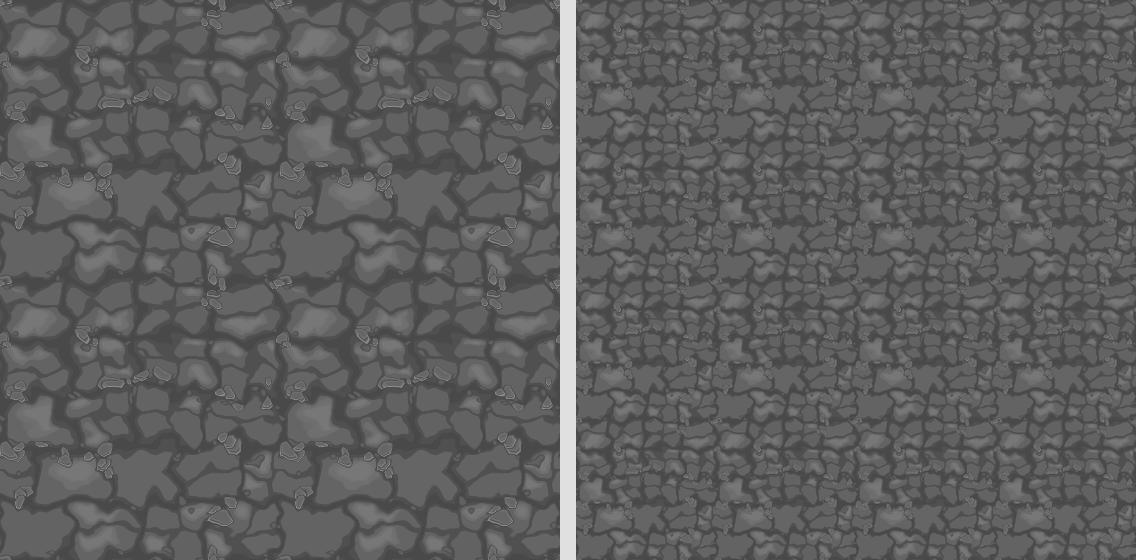
Left, the tile; right, the same tile 2 across and 2 down.
A Shadertoy shader for this texture:

```glsl
// Grey cobbled rock floor: flat stones in dark mortar with clusters of rim-lit pebbles.

const float REPEATS = 2.0;            // tiles across and down
const vec2 GRID = vec2(8.0, 10.0);    // cells per tile, both even
const vec2 ASPECT = 9.0 / GRID;       // cell size in common length units

const vec3 CRACK = vec3(0.285);
const vec3 MORTAR = vec3(0.315);
const vec3 STONE = vec3(0.39);
const vec3 SHEEN = vec3(0.435);
const vec3 SHEEN_CORE = vec3(0.465);
const vec3 PEBBLE_SIDE = vec3(0.34);
const vec3 PEBBLE_TOP = vec3(0.40);
const vec3 RIM = vec3(0.57);

struct Stone { float depth; float groupDepth; vec2 offset; float count; vec2 key; };

float hash(vec2 p) { return fract(sin(dot(p, vec2(127.1, 311.7))) * 43758.5453); }
vec2 hash2(vec2 p) { return vec2(hash(p), hash(p + 57.3)); }

// Value noise that wraps after period cells
float noise(vec2 p, float period, float seed) {
    vec2 i = floor(p), f = fract(p);
    f = f * f * (3.0 - 2.0 * f);
    vec2 a = mod(i, period) + seed, b = mod(i + 1.0, period) + seed;
    return mix(mix(hash(a), hash(vec2(b.x, a.y)), f.x),
               mix(hash(vec2(a.x, b.y)), hash(b), f.x), f.y);
}

vec2 site(vec2 cell) { return cell + 0.5 + 0.62 * (hash2(mod(cell, GRID)) - 0.5); }

// Cells form staggered 2x2 groups; a group is one stone, two wide ones or four small ones
vec2 stoneKey(vec2 cell, out vec2 group) {
    float row = floor(cell.y / 2.0);
    float shift = floor(2.0 * hash(vec2(mod(row, GRID.y / 2.0), 9.0)));
    group = vec2(floor((cell.x + shift) / 2.0), row);
    float kind = hash(mod(group, GRID / 2.0) + 31.0);
    vec2 corner = group * 2.0 - vec2(shift, 0.0);
    return kind < 0.32 ? corner : kind < 0.66 ? vec2(corner.x, cell.y) : cell;
}

// Smooth distance difference between the own stone and its neighbours
Stone findStone(vec2 p) {
    vec2 base = floor(p), nearest = base, group, ownGroup;
    float best = 100.0;
    for (int y = -1; y <= 1; y++)
    for (int x = -1; x <= 1; x++) {
        vec2 cell = base + vec2(x, y);
        float d = length((site(cell) - p) * ASPECT);
        if (d < best) { best = d; nearest = cell; }
    }
    vec2 key = stoneKey(nearest, ownGroup), centre = vec2(0.0);
    float own = 1e-9, other = 1e-9, outside = 1e-9, count = 0.0;
    const float SHARPNESS = 11.0;
    for (int y = -2; y <= 2; y++)
    for (int x = -2; x <= 2; x++) {
        vec2 cell = base + vec2(x, y), s = site(cell);
        float w = exp(-SHARPNESS * length((s - p) * ASPECT));
        if (stoneKey(cell, group) == key) { own += w; centre += s; count += 1.0; }
        else other += w;
        if (group != ownGroup) outside += w;
    }
    return Stone(log(own / other) / SHARPNESS, log(own / outside) / SHARPNESS,
                 (p - centre / max(count, 1.0)) * ASPECT, count, mod(key, GRID));
}

float cover(float d, float px) { return smoothstep(-px, px, d); }

float hexagon(vec2 q, float r, float turn) {
    float d = 0.0;
    for (int k = 0; k < 3; k++) {
        float a = turn + float(k) * 1.0472;
        d = max(d, abs(dot(q, vec2(cos(a), sin(a)))));
    }
    return d - r;
}

// Faceted pebble; large ones carry a light rim, strongest below
vec3 drawPebble(vec3 col, vec2 q, float r, float turn, float large, float px) {
    q.y *= 1.2;
    float body = hexagon(q, r, turn);
    float top = hexagon(q - vec2(0.0, 0.28 * r), 0.72 * r, turn);
    col = mix(col, CRACK, cover(0.035 - body, px));
    col = mix(col, mix(PEBBLE_TOP * 0.94, PEBBLE_SIDE, large), cover(-body, px));
    col = mix(col, PEBBLE_TOP, large * cover(-top, px));
    float low = mix(1.0, 0.25, smoothstep(-0.5 * r, 0.7 * r, q.y));
    float rim = cover(0.018 - abs(body + 0.02), px * 0.7) * low;
    float edge = cover(0.015 - abs(top), px * 0.7) * 0.45;
    return mix(col, RIM, large * max(rim, edge));
}

// Pebble clusters sit midway between sites of two different groups
vec3 scatterPebbles(vec3 col, vec2 p, float px) {
    for (int y = -1; y <= 1; y++)
    for (int x = -1; x <= 1; x++) {
        vec2 cell = floor(p) + vec2(x, y), id = mod(cell, GRID), g, h;
        vec2 beside = cell - (mod(cell.y, 2.0) < 0.5 ? vec2(0, 1) : vec2(1, 0));
        stoneKey(cell, g);
        stoneKey(beside, h);
        float chance = hash(id + 83.0);
        if (g == h || chance > 0.6) continue;
        vec2 anchor = 0.5 * (site(cell) + site(beside));
        float rich = step(chance, 0.29);
        for (int k = 0; k < 5; k++) {
            float n = float(k);
            if (rich < 0.5 && k > 1) break;
            vec2 seed = id + 11.7 * (n + 1.0);
            float large = rich * step(1.5, n), size = hash(seed + 3.1);
            float r = mix(0.05 + 0.05 * size, 0.13 + 0.08 * size, large);
            vec2 q = (p - anchor - 0.8 * (hash2(seed) - 0.5)) * ASPECT;
            col = drawPebble(col, q, r, 0.6 * hash(seed + 7.9), large, px);
        }
    }
    return col;
}

void mainImage(out vec4 fragColor, in vec2 fragCoord) {
    vec2 tile = fragCoord / iResolution.xy * REPEATS;
    float px = 9.0 * REPEATS / min(iResolution.x, iResolution.y);
    vec2 warp = vec2(noise(tile * 16.0, 16.0, 1.3), noise(tile * 16.0, 16.0, 5.7)) - 0.5;
    vec2 fine = vec2(noise(tile * 36.0, 36.0, 2.9), noise(tile * 36.0, 36.0, 8.1)) - 0.5;
    vec2 p = tile * GRID + 0.42 * warp + 0.16 * fine;
    Stone s = findStone(p);

    // Mortar with a darker crack between the groups
    float swell = noise(tile * 7.0, 7.0, 4.4);
    vec3 col = mix(MORTAR, CRACK, cover(0.10 + 0.08 * swell - s.groupDepth, px));

    // Flat stone faces
    float face = min(s.depth - 0.12, s.groupDepth - 0.16 - 0.28 * swell);
    float tone = hash(s.key + 19.0);
    col = mix(col, STONE + 0.016 * (tone - 0.5), cover(face, px));

    // Two-step sheen on the upper part of some stones
    float size = sqrt(max(s.count, 1.0));
    vec2 q = (s.offset / size - vec2(0.0, 0.1)) / vec2(0.42, 0.25);
    float sheen = min((1.0 - length(q) + 0.8 * warp.x) * 0.3, face - 0.12);
    float lit = step(hash(s.key + 43.0), 0.5);
    col = mix(col, SHEEN, lit * cover(sheen, px));
    col = mix(col, SHEEN_CORE, lit * cover(sheen - 0.1, px));

    fragColor = vec4(scatterPebbles(col, p, px), 1.0);
}
```
